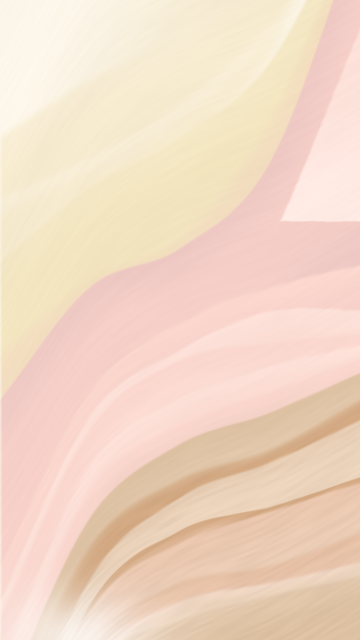
Reproduce this background procedurally as a WebGL 1 fragment shader.

```glsl
precision highp float;
// Layered watercolour waves sweeping from cream through blush pink to warm tan.
uniform vec2 u_resolution;

const float ASPECT = 0.5625;
const float CRISP = 0.0016;
const float SOFT = 0.009;

const vec3 IVORY = vec3(0.99, 0.965, 0.92);
const vec3 CREAM = vec3(0.965, 0.92, 0.81);
const vec3 BUTTER = vec3(0.95, 0.895, 0.745);
const vec3 APRICOT = vec3(0.95, 0.865, 0.75);
const vec3 ROSE = vec3(0.935, 0.785, 0.765);
const vec3 BLUSH = vec3(0.965, 0.815, 0.785);
const vec3 PETAL = vec3(0.98, 0.84, 0.805);
const vec3 SHELL = vec3(0.988, 0.88, 0.845);
const vec3 SAND = vec3(0.92, 0.825, 0.735);
const vec3 TAN = vec3(0.865, 0.755, 0.635);
const vec3 CARAMEL = vec3(0.825, 0.66, 0.51);
const vec3 PEACH = vec3(0.915, 0.775, 0.68);

float hash(vec2 p) {
  vec3 q = fract(p.xyx * 0.1031);
  q += dot(q, q.yzx + 33.33);
  return fract((q.x + q.y) * q.z);
}

float noise(vec2 p) {
  vec2 cell = floor(p), f = fract(p);
  f = f * f * (3.0 - 2.0 * f);
  vec2 o = vec2(0.0, 1.0);
  return mix(mix(hash(cell), hash(cell + o.yx), f.x),
             mix(hash(cell + o.xy), hash(cell + o.yy), f.x), f.y);
}

// Smooth curve through five evenly spaced heights.
float wave(float x, vec4 h, float last) {
  float s = clamp(x, 0.0, 1.0) * 4.0;
  float t = s - min(floor(s), 3.0);
  vec4 k = s < 1.0 ? vec4(2.0 * h.x - h.y, h.xyz)
         : s < 2.0 ? h
         : s < 3.0 ? vec4(h.yzw, last)
         : vec4(h.zw, last, 2.0 * last - h.w);
  return k.y + 0.5 * t * (k.z - k.x + t * (2.0 * k.x - 5.0 * k.y + 4.0 * k.z - k.w
       + t * (3.0 * (k.y - k.z) + k.w - k.x)));
}

// Approximate distance below a wave; y runs down from the top.
float below(vec2 p, vec4 h, float last) {
  float x = clamp(p.x, 0.004, 0.996);
  float slope = (wave(x + 0.004, h, last) - wave(x - 0.004, h, last)) / (0.008 * ASPECT);
  return (p.y - wave(p.x, h, last)) / sqrt(1.0 + slope * slope);
}

// Covers everything below a wave, shading from its rim into its body.
vec3 paint(vec3 base, float d, float blur, vec3 rim, vec3 body, float depth) {
  vec3 wash = mix(rim, body, smoothstep(0.0, depth, d));
  return mix(base, wash, smoothstep(-blur, blur, d));
}

void main() {
  vec2 p = gl_FragCoord.xy / u_resolution;
  p.y = 1.0 - p.y;

  // Brush fibres follow the general sweep of the waves.
  float sweep = p.y - wave(p.x, vec4(0.42, 0.2, 0.1, 0.04), -0.04);
  float fibre = noise(vec2(p.x * 14.0 + sweep * 9.0, sweep * 210.0)) - 0.5;
  float pooling = noise(vec2(p.x * 3.0, sweep * 14.0)) - 0.5;
  vec2 q = p + vec2(0.0, fibre * 0.002);

  // Cream washes
  vec3 c = mix(IVORY, CREAM, smoothstep(0.1, 0.75, p.x + p.y * 0.8));
  c = paint(c, below(q, vec4(0.215, 0.124, 0.052, -0.08), -0.26), SOFT, mix(CREAM, IVORY, 0.2), CREAM, 0.06);
  c = paint(c, below(q, vec4(0.312, 0.247, 0.163, 0.04), -0.143), SOFT, mix(CREAM, IVORY, 0.35), CREAM, 0.035);
  float butter = below(q, vec4(0.41, 0.293, 0.215, 0.098), -0.17);
  float sliver = smoothstep(0.03, 0.0, -butter) * smoothstep(0.55, 0.9, p.x);
  c = mix(c, IVORY, 0.8 * sliver);
  c = paint(c, butter, 0.004, mix(CREAM, BUTTER, 0.6), BUTTER, 0.06);
  c = paint(c, below(q, vec4(0.553, 0.436, 0.371, 0.189), -0.14), 0.006, mix(BUTTER, APRICOT, 0.6), APRICOT, 0.03);

  // Blush wave and the pale corner resting on a level edge
  c = paint(c, below(q, vec4(0.625, 0.449, 0.388, 0.254), -0.117), 0.0025, ROSE, BLUSH, 0.07);
  float corner = below(q, vec4(1.04, 0.846, 0.625, 0.38), 0.046);
  vec3 glow = mix(SHELL, vec3(1.0, 0.92, 0.895), smoothstep(0.1, 0.34, p.y));
  vec3 shade = mix(BLUSH, ROSE, smoothstep(0.65, 0.9, p.x) * (0.65 + pooling));
  c = mix(c, mix(glow, shade, smoothstep(-CRISP, CRISP, q.y - 0.346)), smoothstep(-0.003, 0.003, corner));

  // Pink ribbons
  c = paint(c, below(q, vec4(0.885, 0.612, 0.505, 0.449), 0.414), 0.004, PETAL, mix(PETAL, BLUSH, 0.7), 0.06);
  c = paint(c, below(q, vec4(0.938, 0.651, 0.547, 0.487), 0.484), 0.003, SHELL, mix(SHELL, PETAL, 0.4), 0.05);
  c = paint(c, below(q, vec4(0.964, 0.671, 0.563, 0.536), 0.521), 0.005, PETAL, mix(PETAL, SHELL, 0.4), 0.05);
  c = paint(c, below(q, vec4(1.04, 0.729, 0.625, 0.573), 0.54), 0.004, SHELL, mix(SHELL, PETAL, 0.5), 0.03);
  c = paint(c, below(q, vec4(1.08, 0.768, 0.664, 0.612), 0.56), 0.006, PETAL, mix(BLUSH, SAND, 0.25), 0.04);

  // Tan and caramel ribbons
  c = paint(c, below(q, vec4(1.107, 0.81, 0.694, 0.645), 0.583), 0.0025, TAN, mix(TAN, SAND, 0.35), 0.05);
  c = paint(c, below(q, vec4(1.146, 0.853, 0.749, 0.703), 0.625), 0.005, mix(TAN, CARAMEL, 0.6), CARAMEL, 0.015);
  c = paint(c, below(q, vec4(1.237, 0.905, 0.777, 0.723), 0.658), 0.003, mix(SAND, TAN, 0.35), SAND, 0.04);
  c = paint(c, below(q, vec4(1.28, 0.944, 0.829, 0.792), 0.746), CRISP, CARAMEL, mix(CARAMEL, PEACH, 0.5), 0.02);
  c = paint(c, below(q, vec4(1.29, 0.957, 0.849, 0.8), 0.755), 0.003, PEACH, mix(PEACH, SAND, 0.4), 0.07);
  c = paint(c, below(q, vec4(1.2, 1.0, 0.911, 0.885), 0.833), 0.005, mix(PEACH, CARAMEL, 0.25), PEACH, 0.04);
  c = paint(c, below(q, vec4(1.24, 1.03, 0.94, 0.911), 0.879), 0.004, mix(SAND, SHELL, 0.3), SAND, 0.02);
  c = paint(c, below(q, vec4(1.3, 1.04, 0.97, 0.931), 0.9), 0.004, mix(SAND, TAN, 0.6), TAN, 0.05);

  // Light pooling at the foot, then paper and brush texture
  vec2 foot = (p - vec2(0.21, 1.0)) / vec2(0.25, 0.09);
  c = mix(c, vec3(0.995, 0.975, 0.96), 0.9 * exp(-1.6 * dot(foot, foot)));
  c = mix(c, IVORY, 0.6 * smoothstep(0.008, 0.0, p.x));
  float earth = smoothstep(0.0, 0.1, below(p, vec4(1.1, 0.8, 0.69, 0.64), 0.58));
  c += fibre * mix(0.012, 0.035, earth) + pooling * 0.012;
  gl_FragColor = vec4(clamp(c, 0.0, 1.0), 1.0);
}
```
